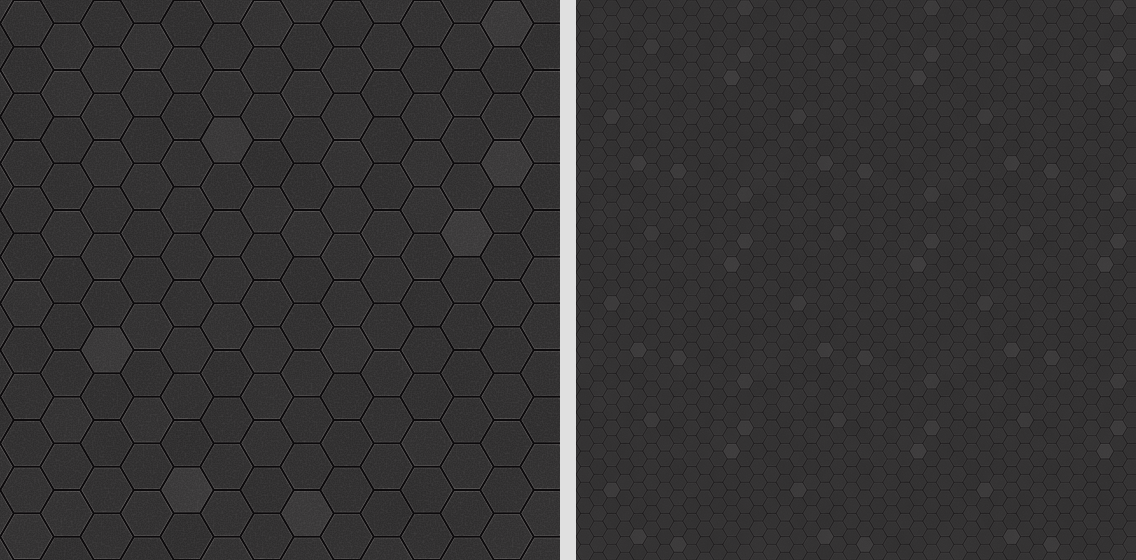
Left: one tile. Right: repeated 3 by 3.
This pattern is drawn by a WebGL 2 fragment shader. Its source:

```glsl
#version 300 es
precision highp float;
// Dark flat-topped hexagon tiles, 14 columns by 12 rows, with black grooves and thin worn bevels.
// Each tile is the Voronoi cell of a staggered lattice; a hash varies its tone.
// Fine grain is wrapped cellular noise; broad shading is layered sines of whole frequency.

uniform vec2 u_resolution;
out vec4 fragColor;

const float TAU = 6.2831853;

vec2 hash2(vec2 p) {
    vec3 q = fract(p.xyx * vec3(0.1031, 0.1030, 0.0973));
    q += dot(q, q.yzx + 33.33);
    return fract((q.xx + q.yz) * q.zy);
}

// Distance to the nearest scattered point, wrapping after "count" cells.
float cellular(vec2 uv, float count) {
    vec2 p = uv * count;
    vec2 cell = floor(p);
    float nearest = 2.0;
    for (int y = -1; y <= 1; y++) {
        for (int x = -1; x <= 1; x++) {
            vec2 c = cell + vec2(x, y);
            vec2 toPoint = c + hash2(mod(c, count)) - p;
            nearest = min(nearest, dot(toPoint, toPoint));
        }
    }
    return sqrt(nearest);
}

// Distance to the bisector between the cell centre and one neighbour.
float bisector(vec2 p, vec2 neighbour) {
    float len = length(neighbour);
    return 0.5 * len - dot(p, neighbour) / len;
}

// Returns the distance to the tile border in row heights, and a wrapped tile id.
vec3 hexTile(vec2 uv) {
    vec2 period = vec2(12.0 / 7.0, 1.0);
    vec2 p = uv * 12.0 - vec2(0.578, 0.5);
    vec2 idA = floor(p / period + 0.5);
    vec2 idB = floor(p / period) + 0.5;
    vec2 a = p - idA * period;
    vec2 b = p - idB * period;
    bool useA = dot(a, a) < dot(b, b);
    vec2 local = abs(useA ? a : b);
    vec2 id = mod(2.0 * (useA ? idA : idB), vec2(14.0, 24.0));
    float border = min(bisector(local, vec2(0.0, 1.0)),
                       bisector(local, 0.5 * period));
    return vec3(border, id);
}

// Soft blotches that wrap at the canvas edges.
float blotches(vec2 uv) {
    vec2 t = uv * TAU;
    return 0.5 * sin(2.0 * t.x + t.y + sin(3.0 * t.y))
         + 0.3 * sin(3.0 * t.y - 5.0 * t.x + 2.0 * sin(2.0 * t.x))
         + 0.2 * sin(7.0 * t.x + 6.0 * t.y);
}

void main() {
    vec2 uv = gl_FragCoord.xy / u_resolution;
    float halfPixel = 6.0 / min(u_resolution.x, u_resolution.y);
    vec3 tile = hexTile(uv);
    float border = tile.x;
    vec2 rnd = hash2(tile.yz + 17.0);

    // Tile face: slight tone shifts, a few paler tiles, fine grain
    float grain = cellular(uv, 320.0) - 0.48;
    float tone = 0.204 + 0.012 * (rnd.y - 0.5) + 0.004 * blotches(uv);
    tone += 0.034 * step(0.95, rnd.x) + 0.06 * grain;
    vec3 color = tone * vec3(1.01, 0.985, 0.995);

    // Worn bevel just inside the border
    float wear = 0.72 + 0.2 * blotches(uv.yx * 3.0) + 0.25 * (rnd.y - 0.5) + 0.5 * grain;
    float bevel = 1.0 - smoothstep(0.038 - halfPixel, 0.038 + halfPixel, border);
    color = mix(color, vec3(0.36, 0.35, 0.35), bevel * clamp(wear, 0.2, 1.0));

    // Black groove between tiles
    float groove = 1.0 - smoothstep(0.02 - halfPixel, 0.02 + halfPixel, border);
    color = mix(color, vec3(0.045, 0.035, 0.042), groove);

    fragColor = vec4(color, 1.0);
}
```
